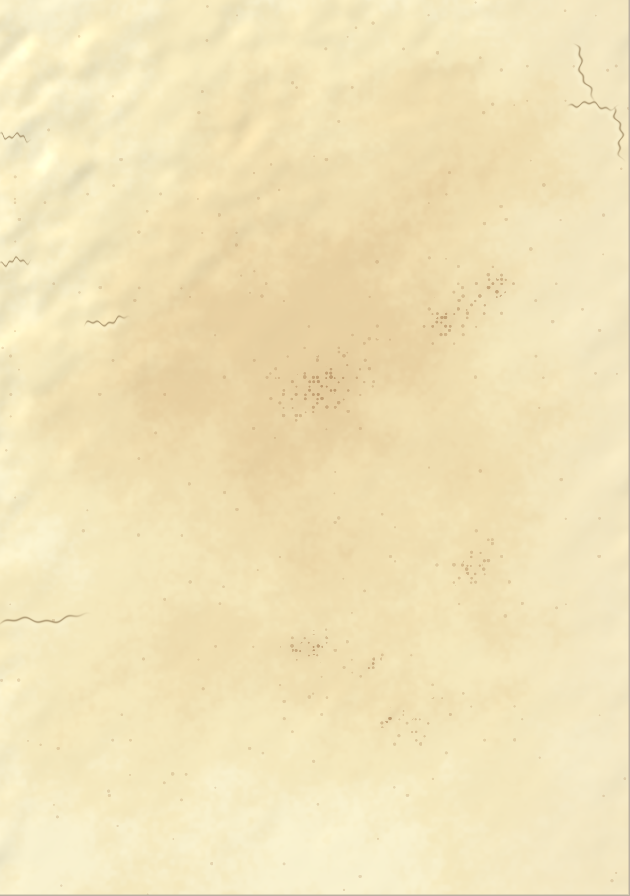
This texture is drawn by a Shadertoy shader. Its source:

```glsl
// Aged parchment: cloudy tan stains, soft wrinkles, brown specks and fine cracks.

const vec3 PALE = vec3(0.975, 0.945, 0.81);
const vec3 CREAM = vec3(0.96, 0.91, 0.74);
const vec3 SAND = vec3(0.94, 0.87, 0.69);
const vec3 TAN = vec3(0.912, 0.82, 0.635);
const vec3 ASH_CREAM = vec3(0.95, 0.90, 0.76);
const vec3 SPECK_BROWN = vec3(0.60, 0.42, 0.25);
const vec3 CRACK_BROWN = vec3(0.58, 0.49, 0.34);
const vec3 EDGE_GREY = vec3(0.73, 0.69, 0.63);

const float BASE_TONE = 0.15;
const float CLOUD_CONTRAST = 0.75;
const float GRAIN_CONTRAST = 0.13;
const float WRINKLE_DEPTH = 0.13;
const float SPECK_SCALE = 210.0;
const float EDGE_WIDTH = 0.0016;

// Centre, radius and strength; negative strength bleaches.
const vec4 STAINS[10] = vec4[10](
    vec4(0.33, 0.70, 0.20, 0.43), vec4(0.52, 0.80, 0.16, 0.30),
    vec4(0.20, 0.53, 0.12, 0.35), vec4(0.40, 0.57, 0.14, 0.30),
    vec4(0.46, 0.33, 0.16, 0.30), vec4(0.24, 0.25, 0.10, 0.25),
    vec4(0.57, 0.50, 0.10, 0.30), vec4(0.43, 0.50, 0.07, -0.25),
    vec4(0.25, 0.41, 0.07, -0.22), vec4(0.55, 0.58, 0.07, -0.28));

// Centre, radius and density of the speckled patches.
const vec4 SPECK_PATCHES[8] = vec4[8](
    vec4(0.36, 0.577, 0.030, 0.75), vec4(0.49, 0.648, 0.020, 0.65),
    vec4(0.555, 0.670, 0.026, 0.65), vec4(0.338, 0.277, 0.012, 0.85),
    vec4(0.447, 0.200, 0.009, 0.90), vec4(0.52, 0.375, 0.020, 0.40),
    vec4(0.49, 0.182, 0.026, 0.30), vec4(0.402, 0.262, 0.007, 0.70));

// Start and end of each crack.
const vec4 CRACKS[7] = vec4[7](
    vec4(0.0, 0.305, 0.10, 0.312), vec4(0.095, 0.637, 0.145, 0.645),
    vec4(0.642, 0.95, 0.661, 0.885), vec4(0.635, 0.885, 0.69, 0.88),
    vec4(0.0, 0.85, 0.035, 0.845), vec4(0.0, 0.707, 0.035, 0.71),
    vec4(0.688, 0.88, 0.695, 0.82));

vec3 hash3(vec2 cell) {
    vec3 q = fract(vec3(cell.xyx) * vec3(0.1031, 0.1030, 0.0973));
    q += dot(q, q.yxz + 33.33);
    return fract((q.xxy + q.yzz) * q.zyx);
}

// Smooth cellular noise: blended random values around jittered points.
float cellBlend(vec2 p) {
    vec2 cell = floor(p), local = fract(p);
    vec2 sum = vec2(0.0);
    for (int y = -1; y <= 1; y++)
    for (int x = -1; x <= 1; x++) {
        vec2 offset = vec2(x, y);
        vec3 rnd = hash3(cell + offset);
        vec2 d = offset + 0.2 + 0.6 * rnd.xy - local;
        sum += exp(-4.5 * dot(d, d)) * vec2(rnd.z, 1.0);
    }
    return sum.x / sum.y;
}

float clouds(vec2 p) {
    float total = 0.0, gain = 0.4;
    for (int i = 0; i < 5; i++) {
        total += gain * (cellBlend(p) - 0.5);
        p = mat2(1.6, 1.2, -1.2, 1.6) * p + 7.3;
        gain *= 0.72;
    }
    return total;
}

// Bumps stretched along the rising diagonal.
float wrinkleHeight(vec2 p) {
    vec2 q = vec2(p.x + p.y, 1.5 * (p.y - p.x));
    return cellBlend(q * 13.0) + 0.5 * cellBlend(q * 27.0 + 4.0);
}

float specks(vec2 p, float density, float blur) {
    vec2 g = p * SPECK_SCALE;
    vec3 rnd = hash3(floor(g) + 50.0);
    float dist = length(fract(g) - 0.35 - 0.3 * rnd.xy);
    float radius = 0.2 + 0.25 * rnd.y;
    return step(rnd.z, density) * (1.0 - smoothstep(radius - blur, radius + blur, dist));
}

// Dark line in x, lit lip below it in y.
vec2 crack(vec2 p, vec4 ends, float pixel) {
    vec2 along = ends.zw - ends.xy;
    vec2 side = normalize(vec2(-along.y, along.x));
    float t = dot(p - ends.xy, along) / dot(along, along);
    float wobble = 0.003 * sin(t * 9.0 + ends.y * 40.0) + 0.0015 * sin(t * 27.0);
    float d = dot(p - ends.xy, side) - wobble;
    float taper = smoothstep(-0.05, 0.1, t) * (1.0 - smoothstep(0.7, 1.05, t));
    float width = 0.0006 + pixel * 0.5;
    return taper * vec2(exp(-d * d / (width * width)), exp(-pow((d + 0.004) / 0.003, 2.0)));
}

void mainImage(out vec4 fragColor, in vec2 fragCoord) {
    float pixel = 1.0 / iResolution.y;
    vec2 p = fragCoord * pixel;
    float right = iResolution.x * pixel;

    // Stains with ragged outlines
    vec2 warp = vec2(cellBlend(p * 9.0), cellBlend(p * 9.0 + 31.0)) - 0.5;
    vec2 w = p + 0.08 * warp;
    vec2 broad = (w - vec2(0.36, 0.56)) / vec2(0.30, 0.40);
    float tone = BASE_TONE + 0.25 * exp(-dot(broad, broad));
    for (int i = 0; i < 10; i++) {
        vec2 d = (w - STAINS[i].xy) / STAINS[i].z;
        tone += STAINS[i].w * exp(-dot(d, d));
    }
    tone += CLOUD_CONTRAST * clouds(p * 8.0);
    tone += GRAIN_CONTRAST * (cellBlend(p * 170.0) - 0.5);

    // Paper colour
    vec3 color = mix(PALE, CREAM, smoothstep(0.0, 0.35, tone));
    color = mix(color, SAND, smoothstep(0.35, 0.68, tone));
    color = mix(color, TAN, smoothstep(0.68, 1.05, tone));
    color = mix(color, ASH_CREAM, 0.7 * smoothstep(0.48, 0.68, w.x) * smoothstep(0.8, 0.3, tone));

    // Wrinkles in the upper left and along the sides
    float relief = wrinkleHeight(p + vec2(-0.004, 0.005)) - wrinkleHeight(p - vec2(-0.004, 0.005));
    float rough = 0.12 + 0.7 * smoothstep(0.3, 0.65, p.y - p.x);
    rough += 0.4 * exp(-p.x / 0.04) + 0.3 * exp((p.x - right) / 0.03);
    color *= 1.0 - WRINKLE_DEPTH * rough * relief;

    // Speckled patches
    float density = 0.012;
    for (int i = 0; i < 8; i++) {
        vec2 d = mat2(0.82, -0.57, 0.57, 0.82) * (w - 0.04 * warp - SPECK_PATCHES[i].xy);
        d /= SPECK_PATCHES[i].z * vec2(1.3, 0.8);
        density += SPECK_PATCHES[i].w * exp(-dot(d, d));
    }
    float dots = specks(p, density * 0.65, SPECK_SCALE * pixel * 0.5);
    color = mix(color, SPECK_BROWN, dots * (0.2 + 0.35 * density) + 0.1 * min(density, 1.0));

    // Cracks and grey sheet edge
    for (int i = 0; i < 7; i++) {
        vec2 line = crack(p, CRACKS[i], pixel);
        color = mix(color, PALE, 0.5 * line.y);
        color = mix(color, CRACK_BROWN, 0.65 * line.x);
    }
    float border = min(right - p.x, p.y);
    color = mix(EDGE_GREY, color, smoothstep(EDGE_WIDTH - pixel, EDGE_WIDTH + pixel, border));
    fragColor = vec4(color, 1.0);
}
```
